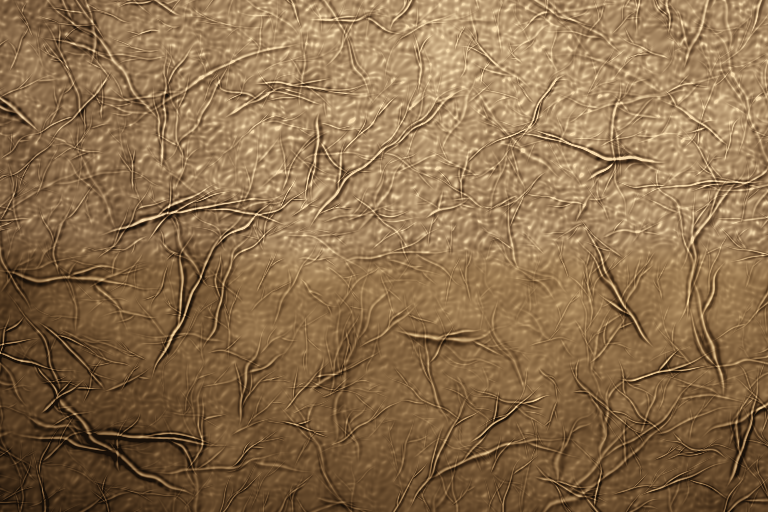
A Shadertoy shader for this texture:

```glsl
// Crumpled bronze leather: tapered, forking creases scattered on four grids
// of falling size, each shaded as a lit ridge with dark patina in its flanks,
// over a fine embossed gradient-noise grain and a broad uneven light.

const vec2  LIGHT = vec2(-0.50, 0.866);      // direction towards the light
const float BASE_TONE = 0.645;               // mean brightness before shading
const vec2  GLOW_CENTRE = vec2(0.60, 0.70);  // brightest area of the sheet
const float GLOW_FALLOFF = 0.36;
const vec2  SEAM = vec2(0.19, 0.50);         // faint steps between pressed areas
const float GRAIN_SCALE = 92.0;
const float GRAIN_RELIEF = 0.20;
const float GRAIN_GLINT = 0.28;
const float RIDGE_RELIEF = 0.40;
const float CREST_GLOSS = 0.34;
const float GROOVE_DARK = 0.20;
const float PATINA_DARK = 0.060;
const float SHADE_LIMIT = 0.50;
const vec2  SHADOW_HUE = vec2(0.70, 0.41);   // green and blue relative to red
const vec2  GLOSS_HUE = vec2(0.85, 0.63);

vec3 hash3(vec2 p) {
    vec3 q = fract(p.xyx * vec3(0.1031, 0.1030, 0.0973));
    q += dot(q, q.yxz + 33.33);
    return fract((q.xxy + q.yzz) * q.zyx);
}

float cornerSlope(vec2 cell, vec2 offset) {
    return dot(hash3(cell).xy * 2.0 - 1.0, offset);
}

float gradientNoise(vec2 p) {
    vec2 i = floor(p), f = p - i;
    vec2 u = f * f * f * (f * (f * 6.0 - 15.0) + 10.0);
    vec2 e = vec2(1.0, 0.0);
    return mix(mix(cornerSlope(i, f), cornerSlope(i + e, f - e), u.x),
               mix(cornerSlope(i + e.yx, f - e.yx), cornerSlope(i + 1.0, f - 1.0), u.x), u.y);
}

// Shade of one curved, tapered ridge that starts at root.
float crease(vec2 p, vec2 root, float angle, float len, float width, float bend) {
    vec2 along = vec2(cos(angle), sin(angle));
    vec2 across = vec2(-along.y, along.x);
    vec2 q = p - root;
    float t = dot(q, along) / len;
    if (t <= 0.0 || t >= 1.0) return 0.0;

    float slope = 2.0 * bend * t;
    float side = (dot(q, across) - bend * len * t * t) * inversesqrt(1.0 + slope * slope);
    float taper = smoothstep(0.0, 0.18, t) * smoothstep(0.0, 0.55, 1.0 - t);
    float x = side / max(width * mix(0.4, 1.0, taper), 0.6 / iResolution.y);
    if (abs(x) > 8.0) return 0.0;

    float facing = dot(normalize(across - slope * along), LIGHT);
    float groove = abs(x) - 1.8;
    return taper * (RIDGE_RELIEF * 2.0 * x * exp(-x * x) * facing
                  + CREST_GLOSS * exp(-2.5 * x * x)
                  - GROOVE_DARK * exp(-1.3 * groove * groove)
                  - PATINA_DARK * exp(-0.06 * x * x));
}

// One forked crease per grid cell; neighbours follow a shared flow,
// steep in the upper part and leaning over in the lower part.
float creaseLayer(vec2 p, float cellSize, float width, float strength, float seed) {
    float shade = 0.0;
    vec2 home = floor(p / cellSize);
    for (int j = -1; j <= 1; j++)
    for (int i = -1; i <= 1; i++) {
        vec2 cell = home + vec2(i, j);
        vec3 place = hash3(cell + seed);
        vec3 form = hash3(cell + seed + 57.3);
        vec2 centre = (cell + 0.2 + 0.6 * place.xy) * cellSize;
        float lean = mix(0.9, 1.95, smoothstep(3.25, 3.7, centre.y));
        float angle = lean + 5.5 * gradientNoise(centre * 2.3 + seed) + 1.4 * (place.z - 0.5);
        float len = cellSize * mix(0.9, 1.85, form.x);
        float bend = 0.5 * (form.y - 0.5);
        float cluster = smoothstep(-0.3, 0.25, gradientNoise(centre * 4.0 + 2.0 * seed));
        float amount = strength * mix(0.4, 1.2, form.z) * mix(0.35, 1.2, cluster);
        vec2 along = vec2(cos(angle), sin(angle));
        vec2 across = vec2(-along.y, along.x);
        vec2 root = centre - 0.5 * len * along;
        shade += amount * crease(p, root, angle, len, width, bend);

        // side branches leave the main crease at alternating sides
        for (int k = 0; k < 2; k++) {
            vec3 fork = hash3(cell + seed + 91.7 + 13.0 * float(k));
            float t = 0.2 + 0.3 * float(k) + 0.2 * fork.x;
            float turn = (k == 0 ? 1.0 : -1.0) * mix(0.2, 0.75, fork.y);
            vec2 forkRoot = root + len * (t * along + bend * t * t * across);
            shade += 0.85 * amount * crease(p, forkRoot, angle + atan(2.0 * bend * t) + turn,
                                            len * mix(0.25, 0.55, fork.z), 0.8 * width, -bend);
        }
    }
    return shade;
}

void mainImage(out vec4 fragColor, in vec2 fragCoord) {
    vec2 uv = fragCoord / iResolution.xy;
    vec2 p = fragCoord / iResolution.y + 3.0;

    // broad light and the faint seams
    float wobble = 0.03 * gradientNoise(p * 7.0);
    float upper = smoothstep(-0.05, 0.05, uv.y - SEAM.y + wobble);
    float inner = smoothstep(-0.02, 0.02, uv.x - SEAM.x + wobble);
    vec2 away = uv - GLOW_CENTRE;
    float tone = BASE_TONE + 0.12 * (uv.y - 0.5) + 0.06 * (uv.x - 0.5)
               - GLOW_FALLOFF * dot(away, away) + 0.05 * (upper - 0.5) + 0.04 * (inner - 0.8);
    tone += 0.11 * gradientNoise(p * 4.0) + 0.11 * gradientNoise(p * 11.0);

    // pebbled grain with glints, strongest in the upper half
    vec2 g = p * GRAIN_SCALE + 1.5 * gradientNoise(p * 24.0);
    float emboss = gradientNoise(g - 0.35 * LIGHT) - gradientNoise(g + 0.35 * LIGHT);
    float mottle = gradientNoise(p * 50.0 + 9.0);
    float glint = max(emboss + 0.5 * mottle, 0.0);
    tone += mix(0.45, 1.0, upper * mix(0.6, 1.0, inner))
          * (GRAIN_RELIEF * emboss + 0.13 * mottle + GRAIN_GLINT * glint * glint);

    // creases on a gently warped sheet
    vec2 warp = vec2(gradientNoise(p * 5.0), gradientNoise(p * 5.0 + 40.0)) * 0.05
              + vec2(gradientNoise(p * 19.0), gradientNoise(p * 19.0 + 70.0)) * 0.014;
    vec2 q = p + warp;
    float shade = creaseLayer(q, 0.270, 0.0036, 1.15, 11.0)
                + creaseLayer(q, 0.170, 0.0029, 0.95, 23.0)
                + creaseLayer(q, 0.110, 0.0023, 0.70, 37.0)
                + creaseLayer(q, 0.070, 0.0018, 0.42, 53.0);
    tone = clamp(tone + SHADE_LIMIT * tanh(shade / SHADE_LIMIT), 0.09, 0.98);

    // bronze ramp: brown shadows to pale gold gloss, warmer below
    vec2 hue = mix(SHADOW_HUE, GLOSS_HUE, clamp((tone - 0.29) / 0.52, -0.2, 1.2));
    hue -= vec2(0.015, 0.05) * (0.5 - upper);
    fragColor = vec4(tone * vec3(1.0, hue), 1.0);
}
```
